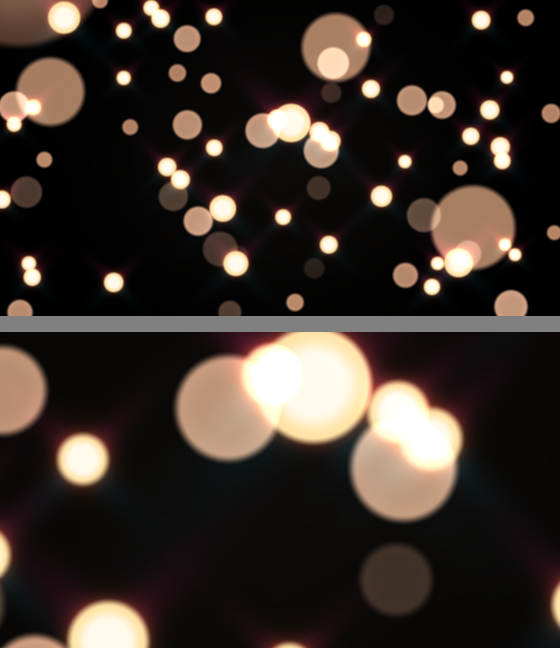
Top, the full canvas; bottom, a detail of the centre.
Give the GLSL for this background, as a Shadertoy shader.

```glsl
vec3 hash3(float n) {
    return fract(sin(n * vec3(12.99, 78.23, 39.43) + vec3(1.3, 4.1, 2.7)) * 4375.85);
}

// Low-discrepancy placement with jitter, in units of canvas height
vec2 scatter(float id, float seed, float jitter, float aspect) {
    vec2 even = fract(vec2(0.09, 0.71) + seed * vec2(0.37, 0.23) + id * vec2(0.7549, 0.5698));
    even += (hash3(id + seed * 71.0).xy - 0.5) * jitter;
    return fract(even) * vec2(aspect, 1.0);
}

float softDisc(float dist, float radius, float blur) {
    return 1.0 - smoothstep(radius - blur, radius + blur, dist);
}

vec3 screenBlend(vec3 base, vec3 light) {
    return base + light * (1.0 - 0.75 * base);
}

// Diagonal flare: plum above the light, teal below it
vec3 crossFlare(vec2 q, float radius) {
    vec2 s = q / radius;
    float offAxis = abs(s.x) - abs(s.y);
    float glow = exp(-offAxis * offAxis * 1.3 - length(s) * 0.75);
    vec3 tint = mix(vec3(0.03, 0.15, 0.19), vec3(0.32, 0.06, 0.17), smoothstep(-0.5, 0.5, s.y));
    return tint * glow;
}

void mainImage(out vec4 fragColor, in vec2 fragCoord) {
    vec2 p = fragCoord / iResolution.y;
    float aspect = iResolution.x / iResolution.y;

    // Faint warm backdrop
    float centerDist = length((p - vec2(0.5 * aspect, 0.5)) * vec2(0.85, 1.0));
    vec3 col = vec3(0.046, 0.039, 0.033) * (1.0 - smoothstep(0.0, 0.75, centerDist));

    // Huge blurred corner light
    float cornerDist = length(p - vec2(0.06, 1.14));
    vec3 cornerTint = mix(vec3(0.48, 0.36, 0.28), vec3(0.33, 0.22, 0.17), smoothstep(0.12, 0.28, cornerDist));
    col = screenBlend(col, cornerTint * softDisc(cornerDist, 0.285, 0.018));

    // Large pale discs
    for (float i = 0.0; i < 3.0; i++) {
        float d = length(p - scatter(i, 0.0, 0.0, aspect));
        float radius = 0.107 + 0.025 * mod(i, 2.0);
        col = screenBlend(col, vec3(0.65, 0.49, 0.38) * softDisc(d, radius, 0.011));
    }

    // Medium tan discs, about a third of them dim
    for (float i = 0.0; i < 34.0; i++) {
        vec3 h = hash3(i + 201.0);
        float d = length(p - scatter(i, 1.0, 0.2, aspect));
        float radius = 0.022 + 0.034 * h.x;
        float strength = h.y < 0.34 ? mix(0.12, 0.52, h.z) : mix(0.9, 1.0, h.z);
        vec3 tint = mix(vec3(0.76, 0.55, 0.42), vec3(0.81, 0.63, 0.51), h.x);
        tint *= 0.96 + 0.06 * smoothstep(0.5, 0.95, d / radius);
        col = screenBlend(col, tint * strength * softDisc(d, radius, 0.006));
    }

    // Bright lights; every sixth one huddles against its predecessor
    for (float i = 0.0; i < 38.0; i++) {
        vec3 h = hash3(i + 407.0);
        float huddled = step(4.5, mod(i, 6.0));
        vec2 center = scatter(i - huddled, 2.0, 0.2, aspect);
        center += huddled * 0.045 * normalize(h.yz - 0.5);
        vec2 q = p - center;
        float d = length(q);
        float radius = 0.019 + 0.013 * h.x + 0.034 * pow(h.y, 7.0);
        vec3 core = mix(vec3(1.0, 0.98, 0.92), vec3(1.0, 0.89, 0.65), smoothstep(0.5, 0.9, d / radius));
        col += crossFlare(q, radius);
        col += vec3(0.3, 0.12, 0.05) * exp(-max(d - radius, 0.0) * 140.0);
        col = mix(col, max(core, min(col * 0.6 + core * 0.7, 1.0)), softDisc(d, radius, 0.005));
    }

    fragColor = vec4(clamp(col, 0.0, 1.0), 1.0);
}
```
